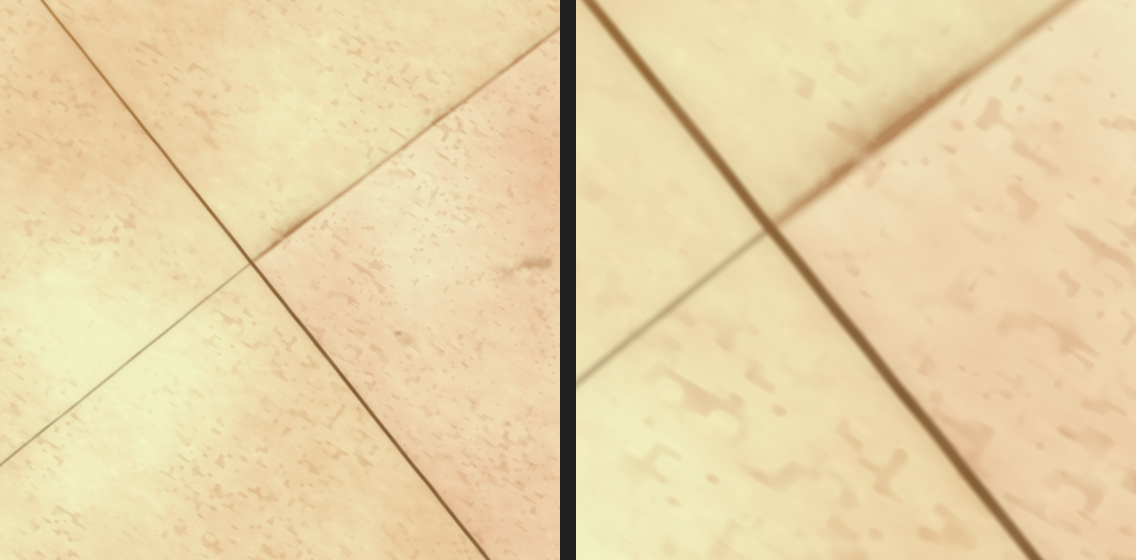
Left: the whole. Right: its middle third, enlarged.
Give the GLSL for this texture, as a Shadertoy shader.

```glsl
#define CROSSING vec2(0.449, 0.531)
#define SEAM_DIR vec2(0.624, -0.782)
#define SLOPE_LEFT 0.806
#define SLOPE_RIGHT 0.760
#define SEAM_HALF_WIDTH 0.0028
#define JOINT_HALF_WIDTH 0.0020
#define PATCH_RADIUS 0.165
#define CLOUD 0.42
#define GRAIN 0.36
#define SPECK_STRENGTH 0.34

const vec3 CREAM = vec3(0.945, 0.940, 0.750);
const vec3 SAND = vec3(0.932, 0.850, 0.670);
const vec3 TAN = vec3(0.900, 0.750, 0.570);
const vec3 RUST = vec3(0.800, 0.600, 0.430);
const vec3 STAIN = vec3(0.660, 0.460, 0.280);

// Broad patches: centre and tone shift, negative is paler
const vec3 PATCHES[14] = vec3[14](
    vec3(0.10, 0.43, -0.47), vec3(0.27, 0.24, -0.45), vec3(0.06, 0.10, -0.20),
    vec3(0.53, 0.80, -0.28), vec3(0.78, 0.61, -0.30), vec3(0.40, 0.40, -0.22),
    vec3(0.17, 0.74, 0.22), vec3(0.27, 0.97, 0.18), vec3(0.99, 0.70, 0.30),
    vec3(0.86, 0.05, 0.22), vec3(0.58, 0.40, 0.12), vec3(0.46, 0.14, 0.12),
    vec3(0.95, 0.52, 0.08), vec3(0.00, 0.85, 0.06));

float hash(vec2 p) {
    vec3 q = fract(vec3(p.xyx) * 0.1031);
    q += dot(q, q.yzx + 33.33);
    return fract((q.x + q.y) * q.z);
}

float noise(vec2 p) {
    vec2 i = floor(p), f = fract(p);
    f = f * f * (3.0 - 2.0 * f);
    return mix(mix(hash(i), hash(i + vec2(1, 0)), f.x),
               mix(hash(i + vec2(0, 1)), hash(i + vec2(1, 1)), f.x), f.y);
}

float fbm(vec2 p) {
    float sum = 0.0, amp = 0.5;
    for (int i = 0; i < 4; i++) {
        sum += amp * noise(p);
        p = mat2(1.6, 1.2, -1.2, 1.6) * p + 7.3;
        amp *= 0.5;
    }
    return sum / 0.9375;
}

float bump(vec2 p, vec2 radius) {
    p /= radius;
    return exp(-dot(p, p));
}

float line(float d, float halfWidth, float blur) {
    return 1.0 - smoothstep(halfWidth - blur, halfWidth + blur, abs(d));
}

void mainImage(out vec4 fragColor, in vec2 fragCoord) {
    vec2 uv = fragCoord / iResolution.xy;
    float blur = max(0.0024, 0.8 / iResolution.y);
    vec2 r = uv - CROSSING;

    // Seam coordinates: along and across the main seam, then above the joint
    float along = dot(r, SEAM_DIR);
    float across = dot(r, vec2(-SEAM_DIR.y, SEAM_DIR.x));
    float above = 0.79 * (r.y - r.x * (across > 0.0 ? SLOPE_RIGHT : SLOPE_LEFT));
    float right = smoothstep(-blur, blur, across);
    float lower = smoothstep(0.004, -0.004, above);
    float wobble = 0.0014 * (noise(uv * 22.0) - 0.5);

    // Stone tone from patches and cloudy mottling
    float tone = 0.50 + CLOUD * (fbm(uv * 8.0) - 0.5);
    for (int i = 0; i < 14; i++)
        tone += PATCHES[i].z * bump(uv - PATCHES[i].xy, vec2(PATCH_RADIUS));
    tone += 0.10 * right * exp(-abs(across) / 0.04) * lower;

    // Slanted soft grain
    vec2 slant = vec2(dot(uv, vec2(0.85, -0.53)), dot(uv, vec2(0.53, 0.85)));
    tone += GRAIN * (fbm(slant * vec2(32.0, 55.0)) - 0.5);
    tone = clamp(tone, 0.0, 1.0);
    vec3 color = mix(CREAM, SAND, min(tone * 2.0, 1.0));
    color = mix(color, TAN, max(tone * 2.0 - 1.0, 0.0));
    color += vec3(0.004, -0.008, 0.018) * right * lower;

    // Small blurred specks gathered in drifts, with a few pale flecks
    float drift = smoothstep(0.30, 0.75, fbm(uv * 10.0 + 4.0) + 0.30 * (tone - 0.4));
    float speck = smoothstep(0.58, 0.95, noise(slant * vec2(80.0, 125.0) + 9.0));
    float pit = smoothstep(0.78, 1.0, noise(slant * vec2(95.0, 140.0) + 31.0));
    float fleck = smoothstep(0.70, 1.0, noise(slant * vec2(70.0, 120.0) + 57.0));
    color = mix(color, RUST, SPECK_STRENGTH * (speck * drift + 0.6 * pit * (0.4 + right * lower)));
    color += 0.014 * fleck;

    // Stray marks on the right tile
    vec2 mark = uv - vec2(0.711, 0.405);
    float smudge = 0.55 * bump(mark, vec2(0.007, 0.004))
                 + 0.20 * bump(mark - vec2(0.016, -0.014), vec2(0.018, 0.010));
    float band = bump(vec2(uv.x - 0.95, uv.y - 0.525 - 0.2 * (uv.x - 0.95)), vec2(0.07, 0.016));
    smudge += 0.45 * band * smoothstep(0.35, 0.75, fbm(uv * 45.0));
    color = mix(color, STAIN, smudge);

    // Right joint: soft line with blotchy stains bleeding upward
    float d = above + wobble;
    float rough = smoothstep(0.25, 0.75, fbm(uv * 55.0));
    float spill = exp(-max(d, 0.0) / 0.014) * smoothstep(-0.006, 0.004, d);
    float stains = 0.80 * bump(vec2(r.x - 0.070, 0.0), vec2(0.060, 1.0))
                 + 0.45 * bump(vec2(r.x - 0.335, 0.0), vec2(0.035, 1.0))
                 + 0.40 * bump(vec2(r.x - 0.485, 0.0), vec2(0.050, 1.0));
    float soft = (0.30 + 0.25 * noise(uv * 35.0)) * line(d, 0.003, 0.005);
    color = mix(color, STAIN, right * min(soft + spill * (0.12 + stains * (0.20 + 0.75 * rough)), 0.80));

    // Left joint: thin, faint, uneven greyish line
    float faint = (0.35 + 0.45 * noise(uv * 38.0)) * line(d, JOINT_HALF_WIDTH, 0.003);
    faint += 0.10 * exp(-abs(d) / 0.006);
    color = mix(color, vec3(0.63, 0.53, 0.37), (1.0 - right) * faint);

    // Main seam, darker and wider toward the bottom, with a soft halo
    float depth = smoothstep(-0.55, 0.15, along);
    float seam = line(across + wobble, SEAM_HALF_WIDTH * mix(0.85, 1.15, depth), blur);
    vec3 seamColor = mix(vec3(0.68, 0.48, 0.24), vec3(0.49, 0.34, 0.18), depth);
    color = mix(color, STAIN, 0.25 * exp(-abs(across) / 0.006));
    color = mix(color, seamColor, (0.80 + 0.15 * noise(uv * 40.0)) * seam);

    fragColor = vec4(clamp(color, 0.0, 1.0), 1.0);
}
```
